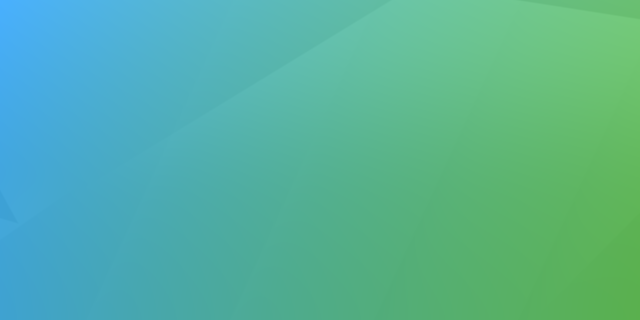
Give the GLSL for this background, as a WebGL 1 fragment shader.

```glsl
precision mediump float;
// Blue to green gradient with faint translucent folds and slanted streaks.

uniform vec2 u_resolution;

#define FOLD_LIGHT 0.030
#define CORNER_SHADE 0.024
#define WEDGE_LIGHT 0.012
#define STREAK_LIGHT 0.006
#define STREAK_SLANT 0.46
#define STREAK_START 0.27
#define STREAK_GAP 0.45
#define TOP_FALLOFF 1.6

const vec3 SKY_BLUE = vec3(0.285, 0.69, 1.0);
const vec3 SPRING_GREEN = vec3(0.43, 0.765, 0.46);
const vec3 LAKE_BLUE = vec3(0.245, 0.635, 0.82);
const vec3 LEAF_GREEN = vec3(0.362, 0.70, 0.315);

// Smooth mask of the half plane to the left of the line from a to b.
float leftOf(vec2 p, vec2 a, vec2 b) {
  vec2 along = normalize(b - a);
  float dist = along.x * (p.y - a.y) - along.y * (p.x - a.x);
  float blur = 1.2 / u_resolution.y;
  return smoothstep(-blur, blur, dist);
}

// Four corner colours; the light top falls off quickly, then levels out.
vec3 baseGradient(vec2 uv) {
  float x = uv.x + 0.3 * uv.x * (1.0 - uv.x);
  vec3 bottom = mix(LAKE_BLUE, LEAF_GREEN, x);
  vec3 top = mix(SKY_BLUE, SPRING_GREEN, x);
  return mix(bottom, top, pow(uv.y, TOP_FALLOFF));
}

// Large straight folds: positive lightens, negative darkens.
float folds(vec2 p) {
  float corner = leftOf(p, vec2(1.615, 1.0), vec2(2.0, 0.94));
  float sheet = leftOf(p, vec2(1.224, 1.0), vec2(0.286, 0.427));
  sheet *= smoothstep(0.36, 0.9, p.y) * (1.0 - corner);

  float wedge = leftOf(p, vec2(0.18, 0.375), vec2(0.0, 0.25));
  wedge = (1.0 - wedge) * (1.0 - smoothstep(0.05, 0.3, p.x));
  wedge *= 1.0 - smoothstep(0.3, 0.5, p.y);

  float notch = leftOf(p, vec2(0.057, 0.302), vec2(0.0, 0.406));
  notch *= leftOf(p, vec2(0.0, 0.318), vec2(0.057, 0.302));

  float foot = leftOf(p, vec2(2.0, 0.336), vec2(1.667, 0.0));
  foot *= smoothstep(1.6, 2.0, p.x);

  return FOLD_LIGHT * sheet + WEDGE_LIGHT * wedge
       - CORNER_SHADE * (0.6 * corner + notch + 0.4 * foot);
}

// Slanted lines, light on the left and dark on the right, fading sideways.
float streaks(vec2 p) {
  float across = p.x - STREAK_SLANT * p.y;
  float light = 0.0;
  for (int i = 0; i < 4; i++) {
    float d = across - STREAK_START - STREAK_GAP * float(i);
    float side = 1.0 - 2.0 * smoothstep(0.9, 1.1, p.x);
    light += side * smoothstep(-0.006, 0.006, d) * exp(-22.0 * max(d, 0.0));
  }
  return STREAK_LIGHT * light * (1.0 - 0.5 * p.y);
}

void main() {
  vec2 uv = gl_FragCoord.xy / u_resolution;
  vec2 p = vec2(2.0 * uv.x, uv.y);
  vec3 color = baseGradient(uv) + folds(p) + streaks(p);
  gl_FragColor = vec4(color, 1.0);
}
```
